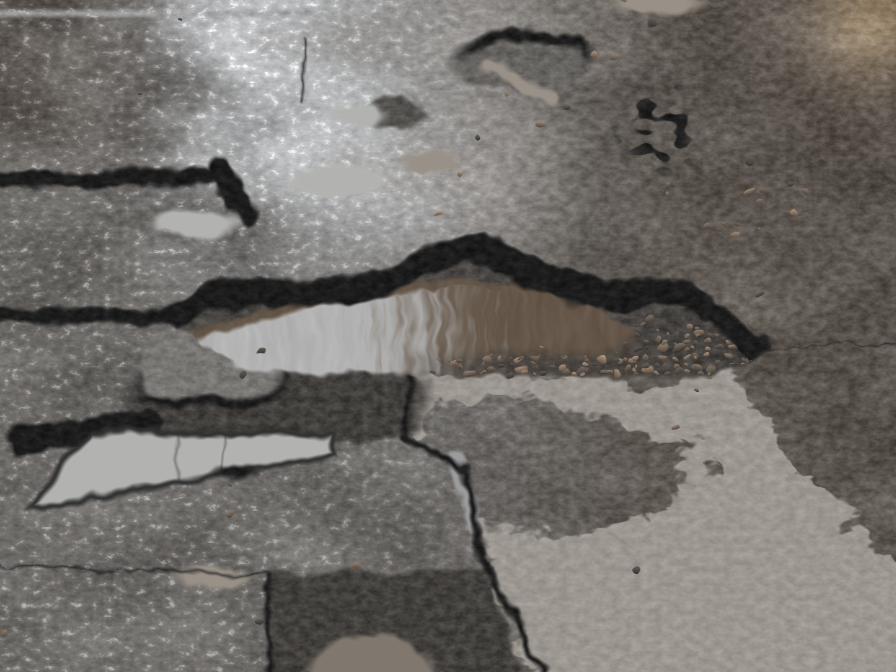
This texture is drawn by a Shadertoy shader. Its source:

```glsl
// Wet broken asphalt with water-filled potholes, gravel and worn concrete
vec3 col; // running colour
vec2 w;   // warped position

float hash(vec2 p) { return fract(sin(dot(p, vec2(127.1, 311.7))) * 43758.5); }
float corner(vec2 i, vec2 f) { float a = 6.28 * hash(i); return dot(vec2(cos(a), sin(a)), f); }
float noise(vec2 p) {
  vec2 i = floor(p), f = p - i, u = f * f * (3. - 2. * f), e = vec2(1, 0);
  return mix(mix(corner(i, f), corner(i + e, f - e), u.x),
    mix(corner(i + e.yx, f - e.yx), corner(i + 1., f - 1.), u.x), u.y);
}
float fbm(vec2 p) {
  float sum = 0., amp = 1.;
  for (int k = 0; k < 4; k++) { sum += amp * noise(p); p = p * 2. + 17.; amp *= .55; }
  return sum;
}
float fill(float d, float soft) { return 1. - smoothstep(-soft, soft, d); }
float bell(float x, float c, float r) { x = (x - c) / r; return exp(-x * x); }
void paint(vec3 c, float d) { col = mix(col, c, fill(d, .005)); }
// Centre in xy, radii in zw
float blob(vec4 s) { return (length((w - s.xy) / s.zw) - 1.) * min(s.z, s.w); }
void oval(vec3 c, vec4 s) { paint(c, blob(s)); }
void slab(vec3 c, vec4 s) {
  vec2 q = (w - s.xy) / s.zw;
  paint(c, (sqrt(length(q * q)) - 1.) * min(s.z, s.w));
}
// Ends in xy and zw
void line(vec3 c, vec4 s, float r) {
  vec2 e = s.zw - s.xy, q = w - s.xy;
  paint(c, length(q - e * clamp(dot(q, e) / dot(e, e), 0., 1.)) - r);
}
// Stones, one per cell
void gravel(float cells, float density) {
  vec2 q = w * cells * vec2(1, 1.3), i = floor(q);
  vec2 f = q - i - .5 - .35 * (vec2(hash(i), hash(i + 7.)) - .5);
  float d = length(f) - mix(.14, .36, hash(i + 3.)) + .1 * noise(q * 3.);
  vec3 c = mix(vec3(.3, .29, .28), vec3(.62, .52, .43), hash(i + 5.));
  col = mix(col, c * (.9 + .9 * f.y), fill(d, .07) * step(hash(i + 11.), density));
}

// Asphalt with sky sheen
void road(vec2 p, float fine) {
  float broad = fbm(p * vec2(6, 10)), far = smoothstep(.5, .72, p.y);
  col = mix(vec3(.43, .42, .41), vec3(.36, .335, .31), smoothstep(.6, 1.1, p.x));
  col = mix(col, vec3(.36, .34, .32), smoothstep(.7, .85, p.y) * fill(p.x - .2, .12));
  float centre = mix(.5, .39, smoothstep(.6, .95, p.y));
  float sheen = far * bell(p.x + .12 * broad, centre, .16);
  col = mix(col, vec3(.75, .76, .77), sheen * mix(.6, .95, smoothstep(.65, .8, p.y)));
  col += .13 * far * bell(p.x, .68, .18);
  col += vec3(.2, .15, .08) * bell(length(p - vec2(1.3, .97)), 0., .09);
  paint(vec3(.63), max(abs(p.y - .98) - .005, p.x - .5));
  col += .09 * broad + .11 * fine + .17 * smoothstep(.2, .8, fine) * fill(p.x - .6, .2);
}

// Pale concrete, eroded by noise
void concrete(float fine) {
  float edge = max(max(w.y - .441, .804 - .5 * w.y - w.x), .7 * (w.x + w.y - 1.515));
  edge = max(edge, -blob(vec4(.77, .315, .19, .088)));
  edge += .05 * fbm(w * vec2(11, 19) + 3.) + .045 * bell(w.y, .27, .12) - .015;
  paint(vec3(.61, .59, .565) + .07 * fine, edge);
}

// Small hollows, puddles and slabs
void hollows(vec3 mud, vec3 dark) {
  vec3 sky = vec3(.7, .7, .69), tan = vec3(.6, .57, .53);
  oval(dark, vec4(.78, .92, .1, .035));
  oval(mud + .14, vec4(.775, .903, .1, .036));
  line(tan, vec4(.72, .905, .82, .85), .009);
  oval(tan, vec4(.98, .995, .065, .017));
  oval(mud + .07, vec4(.59, .83, .045, .022));
  oval(sky, vec4(.53, .828, .04, .016));
  oval(sky, vec4(.5, .732, .07, .024));
  oval(tan, vec4(.64, .758, .045, .016));
  line(dark, vec4(0, .732, .31, .735), .011);
  line(dark, vec4(.325, .75, .365, .68), .017);
  oval(mud + .14, vec4(.23, .676, .09, .015));
  oval(sky, vec4(.29, .668, .06, .02));
  slab(mud, vec4(.41, .4, .22, .058));
  line(dark, vec4(.03, .345, .22, .37), .022);
  slab(dark, vec4(.315, .447, .108, .053));
  slab(mud + .21, vec4(.31, .457, .104, .051));
  float pool = max(w.y - .352, .24 + .174 * w.x - w.y);
  pool = max(pool, max(w.x - .49, .8 * w.y - .148 - w.x));
  paint(vec3(.19), pool - .009);
  paint(sky - .2 * fill(abs(abs(w.x - .3) - .035) - .002, .003), pool);
  oval(dark, vec4(.357, .295, .028, .008));
  paint(mud, max(max(w.y - .15, .4 - w.x), w.x - .78 + .4 * w.y));
  oval(tan - .1, vec4(.55, 0, .095, .055));
  oval(tan, vec4(.315, .142, .055, .016));
}

// Large pothole between rim and shore curves
void pothole(vec3 mud, vec3 dark) {
  float x = w.x, y = w.y, right = x - .74;
  float rim = .585 + .065 * bell(x, .7, .11) - .045 * fill(x - .29, .05) - .1 * smoothstep(1., 1.17, x);
  float shore = .45 - .01 * x + .07 * fill(x - .31, .07) + .05 * smoothstep(1.05, 1.17, x);
  float hole = max(y - rim, shore - y);
  float level = .583 - (right < 0. ? .37 : 1.8) * right * right;
  float twigs = noise(w * vec2(75, 9)) + .5 * noise(w * vec2(150, 30));
  float brown = max(smoothstep(.53, .74, x + .13 * twigs), fill(level - .014 - y, .005));
  paint(mud + .03, hole);
  paint(mix(vec3(.7), vec3(.39, .335, .28), brown) + .05 * twigs, max(hole, y - level));
  float heap = shore + .03 + .07 * smoothstep(.88, 1.02, x);
  float rubble = fill(y - heap, .015) * smoothstep(.58, .75, x) * fill(hole, .005);
  col = mix(col, mud, rubble * .8);
  gravel(42., .75 * rubble);
  gravel(65., .75 * rubble);
  paint(dark, max(hole, rim - y - .043 - .012 * noise(w * 25.)));
  line(dark, vec4(.78, .59, .93, .555), .017);
}

void mainImage(out vec4 fragColor, in vec2 fragCoord) {
  vec2 p = fragCoord / iResolution.y;
  float fine = fbm(p * vec2(65, 95));
  w = p + .012 * vec2(noise(p * 18.), noise(p * 18. + 40.)) + .006 * noise(p * 55.);
  vec3 mud = vec3(.26, .25, .24) + .1 * fine, dark = vec3(.11) + .06 * fine;
  road(p, fine);
  concrete(fine);
  hollows(mud, dark);
  // Cracks
  line(vec3(.61), vec4(.675, .32, .705, .22), .011);
  line(dark, vec4(.61, .44, .6, .35), .005);
  line(dark, vec4(.6, .35, .69, .3), .005);
  line(dark, vec4(.69, .3, .72, .16), .005);
  line(dark, vec4(.72, .16, .81, 0), .005);
  line(dark, vec4(.4, .14, .4, 0), .004);
  line(dark, vec4(0, .527, .25, .53), .001);
  line(dark, vec4(0, .157, .4, .145), .001);
  line(dark, vec4(.455, .94, .45, .85), .001);
  pothole(mud, dark);
  // Crumbs and loose stones
  float crumbs = fill(blob(vec4(.98, .81, .055, .06)), .03);
  col = mix(col, dark, crumbs * smoothstep(.05, .25, noise(p * vec2(38, 60))));
  gravel(48., .004 + .22 * fill(blob(vec4(1.1, .72, .12, .07)), .03));
  fragColor = vec4(clamp(col, 0., 1.), 1);
}
```
